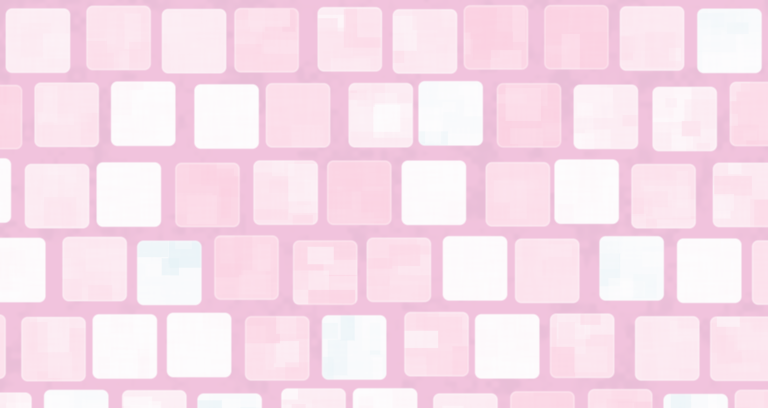
Reproduce this pattern procedurally as a WebGL 2 fragment shader.

```glsl
#version 300 es
precision highp float;
uniform vec2 u_resolution;
out vec4 outColor;

const float rowShift[6] = float[6](0.51, 0.92, 0.69, 0.18, 0.64, 0.03);

float hash(vec2 p) {
    return fract(sin(dot(p, vec2(127.1, 311.7))) * 43758.5453);
}

float noise(vec2 p) {
    vec2 i = floor(p), f = fract(p);
    f = f * f * (3.0 - 2.0 * f);
    return mix(mix(hash(i), hash(i + vec2(1, 0)), f.x),
               mix(hash(i + vec2(0, 1)), hash(i + vec2(1, 1)), f.x), f.y);
}

float boxDistance(vec2 p, vec2 halfSize, float radius) {
    vec2 q = abs(p) - halfSize + radius;
    return length(max(q, 0.0)) + min(max(q.x, q.y), 0.0) - radius;
}

// Tint strength of a tile after layering soft rectangular patches
float patchwork(vec2 p, vec2 id, float base, float range, float soft) {
    float tint = base;
    for (int i = 0; i < 9; i++) {
        vec2 seed = id + vec2(17.3, 5.9) * float(i + 1);
        vec2 center = vec2(hash(seed), hash(seed + 3.1)) * 0.84 - 0.42;
        vec2 size = mix(vec2(0.06), vec2(0.32, 0.26),
                        vec2(hash(seed + 7.7), hash(seed + 9.2)));
        float inside = smoothstep(soft, -soft, boxDistance(p - center, size, 0.0));
        float target = clamp(base + (hash(seed + 1.7) - 0.5) * range, 0.0, 1.0);
        tint = mix(tint, target, inside * mix(0.2, 0.75, hash(seed + 4.4)));
    }
    return tint;
}

void main() {
    // Ten tiles across, rows counted from the top
    vec2 p = vec2(gl_FragCoord.x, u_resolution.y - gl_FragCoord.y) * 10.0 / u_resolution.x;
    float soft = 7.5 / u_resolution.x + 0.006;

    // Mottled grout
    float mottle = 0.6 * noise(p * 3.0) + 0.4 * noise(p * 11.0);
    vec3 color = mix(vec3(0.915, 0.745, 0.845), vec3(0.945, 0.765, 0.865),
                     smoothstep(0.15, 0.55, mottle));

    // Staggered rows of jittered tiles
    float row = floor(p.y);
    float x = p.x - rowShift[int(row) % 6];
    vec2 id = vec2(floor(x + 0.5), row);
    vec2 jitter = vec2(hash(id + 0.37), hash(id + 8.61)) - 0.5;
    vec2 q = vec2(x - id.x, p.y - row - 0.515) - jitter * vec2(0.12, 0.08);
    float d = boxDistance(q, vec2(0.42), 0.085);

    // Tile families: plain white, cool white and pink
    float kind = hash(id + 2.83);
    bool cool = kind < 0.15;
    bool plain = kind < 0.42;
    float base = cool ? 0.12 : plain ? 0.03 : mix(0.3, 0.95, hash(id + 6.17));
    float busy = hash(id + 4.91);
    float range = cool ? 1.5 : plain ? 0.35 * busy : mix(0.15, 1.2, busy);
    float tint = patchwork(q, id, base, range, soft * 0.6);

    // Faint woven streaks
    float streaks = noise(q * vec2(4.0, 30.0) + id * 9.0) + noise(q * vec2(30.0, 4.0) + id * 5.0);
    tint = clamp(tint + (streaks - 1.0) * 0.04, 0.0, 1.0);

    vec3 white = vec3(0.992, 0.988, 0.992);
    vec3 tile = mix(white, cool ? vec3(0.86, 0.93, 0.955) : vec3(0.985, 0.82, 0.885), tint);
    tile = mix(tile, white, 0.3 * smoothstep(-0.035, -0.005, d));

    color = mix(color, tile, smoothstep(soft, -soft, d));
    outColor = vec4(color, 1.0);
}
```
